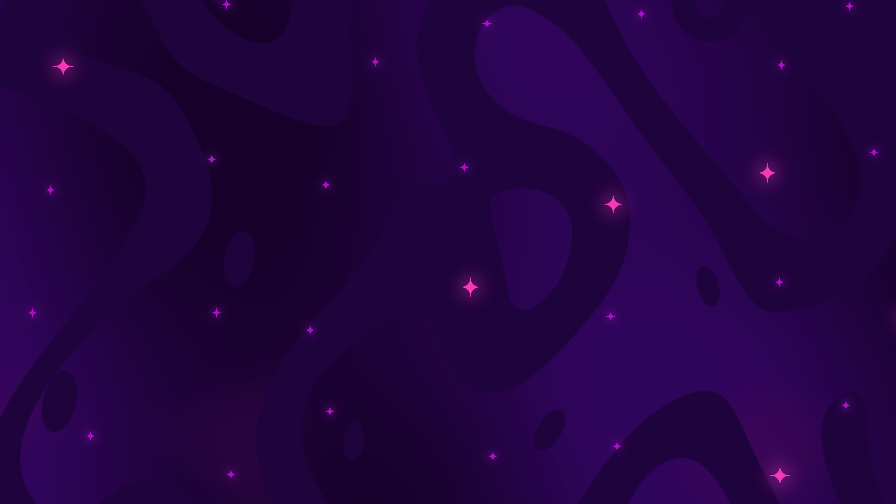
Give the GLSL for this background, as a WebGL 2 fragment shader.

```glsl
#version 300 es
precision highp float;

uniform vec2 u_resolution;
out vec4 fragColor;

const vec3 BASE = vec3(0.12, 0.01, 0.24);
const vec3 SHADOW = vec3(0.088, 0.005, 0.165);
const vec3 VIOLET = vec3(0.185, 0.016, 0.355);
const vec3 PLUM = vec3(0.28, 0.03, 0.33);
const vec3 STAR_SMALL = vec3(0.66, 0.07, 0.76);
const vec3 STAR_LARGE = vec3(0.96, 0.22, 0.72);

// Two random values in 0..1 for an integer cell
vec2 hash2(vec2 cell, int seed) {
    uvec2 v = uvec2(ivec2(cell) + ivec2(seed, seed * 7 + 512));
    v = v * 1664525u + 1013904223u;
    v.x += v.y * 1664525u;
    v.y += v.x * 1664525u;
    v ^= v >> 16u;
    v.x += v.y * 1664525u;
    v.y += v.x * 1664525u;
    v ^= v >> 16u;
    return vec2(v & 65535u) / 65535.0;
}

float corner(vec2 cell, vec2 offset, int seed) {
    float angle = 6.2832 * hash2(cell, seed).x;
    return dot(vec2(cos(angle), sin(angle)), offset);
}

float gradientNoise(vec2 p, int seed) {
    vec2 i = floor(p), f = p - i;
    vec2 u = f * f * f * (f * (f * 6.0 - 15.0) + 10.0);
    vec2 e = vec2(1.0, 0.0);
    float low = mix(corner(i, f, seed), corner(i + e, f - e, seed), u.x);
    float high = mix(corner(i + e.yx, f - e.yx, seed), corner(i + 1.0, f - 1.0, seed), u.x);
    return mix(low, high, u.y);
}

// Height field whose contours outline the liquid shapes
float liquid(vec2 p) {
    vec2 warped = p + 0.06 * sin(p.yx * vec2(7.0, 6.0) + vec2(1.0, 3.0));
    return abs(gradientNoise(warped * vec2(2.3, 1.7) + vec2(3.4, 7.2), 11));
}

float cover(float dist, float soft) {
    return 1.0 - smoothstep(-soft, soft, dist);
}

mat2 rotation(float angle) {
    float c = cos(angle), s = sin(angle);
    return mat2(c, -s, s, c);
}

// Tilted ovals and a few rings, kept well inside the shapes
float spots(vec2 p, float cellSize, float px) {
    vec2 cell = floor(p / cellSize);
    vec2 jitter = hash2(cell, 23), kind = hash2(cell, 41);
    vec2 center = (cell + 0.5 + 0.44 * (jitter - 0.5)) * cellSize;
    float height = liquid(center);
    float keep = step(0.2, height) * step(height, 0.42);
    vec2 q = p - center;
    if (kind.x > 0.82) {
        return keep * cover(abs(length(q) - 0.051) - 0.024, px);
    }
    q = rotation(mix(-0.6, 0.35, kind.y)) * q;
    float size = mix(0.026, 0.066, jitter.y);
    float oval = (length(q * vec2(1.9, 1.0)) - size) / 1.5;
    return keep * cover(oval, px);
}

// Four-pointed sparkle with a soft halo
vec3 addSparkle(vec3 color, vec2 q, float radius, vec3 tint, float halo, float px) {
    vec2 root = sqrt(abs(q));
    float reach = root.x + root.y;
    float glow = halo * exp(-dot(q, q) / (radius * radius * 1.6));
    color = mix(color, tint, glow);
    return mix(color, tint, cover(reach * reach - radius, px));
}

vec3 addStars(vec3 color, vec2 p, float cellSize, float px) {
    vec2 cell = floor(p / cellSize);
    vec2 jitter = hash2(cell, 67), kind = hash2(cell, 89);
    vec2 q = p - (cell + 0.5 + 0.62 * (jitter - 0.5)) * cellSize;
    if (kind.x < 0.12) return color;
    bool large = kind.x > 0.8;
    return addSparkle(color, q, large ? 0.022 : 0.0115,
                      large ? STAR_LARGE : STAR_SMALL, large ? 0.24 : 0.2, px);
}

// Slow light-to-dark sweep that fills the shapes
vec3 shapeFill(vec2 p) {
    float sweep = 0.5 + 0.5 * sin(4.5 * p.x - 4.05 + 1.2 * (p.y - 0.47));
    float shade = sweep + 0.35 * gradientNoise(p * 2.0, 5);
    vec3 fill = mix(SHADOW, VIOLET, clamp(shade, 0.0, 1.0));
    float warmth = smoothstep(0.2, 0.55, gradientNoise(p * 1.9 + 4.3, 31));
    return mix(fill, PLUM, 0.55 * warmth);
}

void main() {
    vec2 p = gl_FragCoord.xy / u_resolution.y;
    float px = 1.0 / u_resolution.y;

    // Shapes with occasional hollow cores
    float height = liquid(p);
    float soft = 0.75 * fwidth(height) + 0.0001;
    float shape = cover(0.12 - height, soft) * cover(height - 0.45, soft);
    shape *= 1.0 - spots(p, 0.3, px);

    vec3 color = mix(BASE, shapeFill(p), shape);
    color = addStars(color, p, 0.27, px);
    fragColor = vec4(color, 1.0);
}
```
